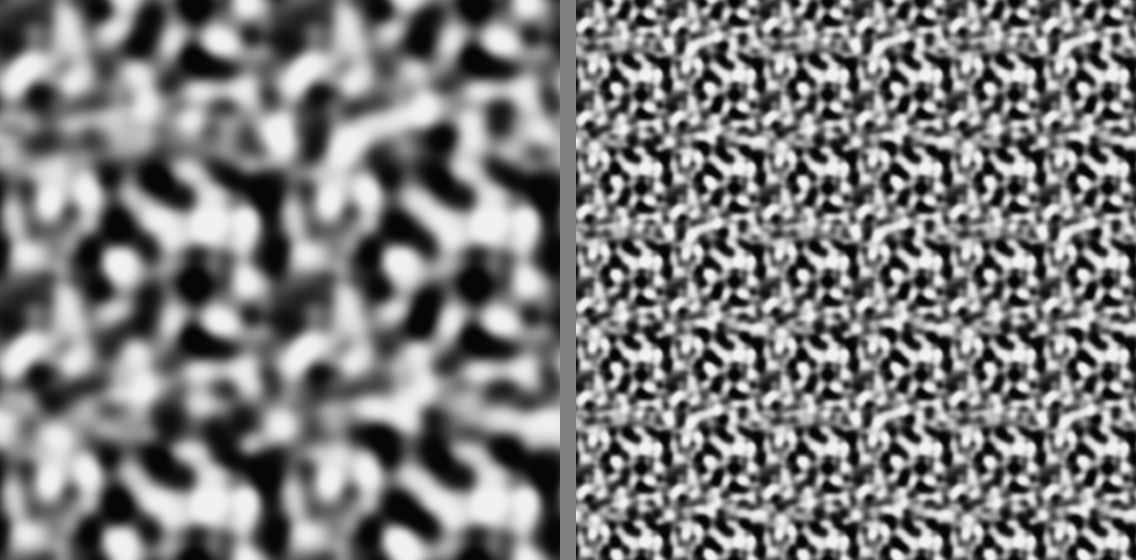
Left, the tile; right, the same tile 3 across and 3 down.
A three.js fragment shader for this pattern:

```glsl
// Soft black and white cloud blotches, repeating two by two with blended variation.
varying vec2 vUv;

const float TAU = 6.2831853;
const float REPEATS = 2.0;
const float CELLS = 7.0;          // noise cells along one repeat
const float CONTRAST = 0.54;      // noise height that reaches full black or white
const vec3 DARK = vec3(0.025);
const vec3 LIGHT = vec3(0.94);

float hash(vec2 p, float seed) {
  vec3 q = fract(vec3(p.xyx + seed) * vec3(0.1031, 0.1030, 0.0973));
  q += dot(q, q.yzx + 33.33);
  return fract((q.x + q.y) * q.z);
}

// Dot product of a corner's random unit gradient with the offset from it
float cornerSlope(vec2 corner, vec2 offset, float period, float seed) {
  vec2 wrapped = floor(mod(corner + 0.5, period));
  float angle = TAU * hash(wrapped, seed);
  return dot(vec2(cos(angle), sin(angle)), offset);
}

// Gradient noise that wraps after a whole number of cells
float gradientNoise(vec2 p, float period, float seed) {
  vec2 cell = floor(p);
  vec2 f = p - cell;
  vec2 s = f * f * f * (f * (f * 6.0 - 15.0) + 10.0);
  vec2 e = vec2(1.0, 0.0);
  float bottom = mix(cornerSlope(cell, f, period, seed),
                     cornerSlope(cell + e.xy, f - e.xy, period, seed), s.x);
  float top = mix(cornerSlope(cell + e.yx, f - e.yx, period, seed),
                  cornerSlope(cell + e.xx, f - e.xx, period, seed), s.x);
  return mix(bottom, top, s.y);
}

// Two staggered layers hide the grid of the noise
float blotches(vec2 p, float period, float seed) {
  return gradientNoise(p, period, seed)
       + gradientNoise(p + 0.5, period, seed + 17.0);
}

// Weight of the variation: bands through the middle of each repeat
float variationWeight(vec2 uv) {
  vec2 fromMiddle = abs(fract(uv * REPEATS) - 0.5);
  vec2 band = 1.0 - smoothstep(vec2(0.02), vec2(0.18), fromMiddle);
  return max(0.25 * band.x, 0.6 * band.y);
}

void main() {
  vec2 p = vUv * REPEATS * CELLS;
  float shared = blotches(p, CELLS, 8.0);
  float variant = blotches(p, CELLS * REPEATS, 41.0);
  float weight = variationWeight(vUv);
  float height = mix(shared, variant, weight);

  float tone = smoothstep(-CONTRAST, CONTRAST, height + 0.01);
  gl_FragColor = vec4(mix(DARK, LIGHT, tone), 1.0);
}
```
